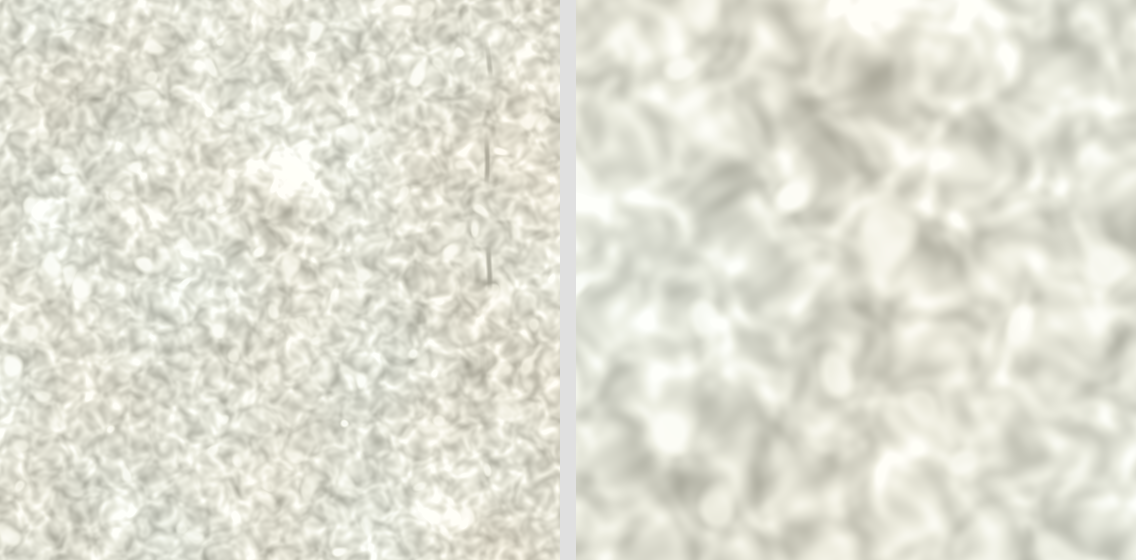
Left, the full canvas; right, a detail of the centre.
This texture is drawn by a WebGL 2 fragment shader. Its source:

```glsl
#version 300 es
precision highp float;
precision highp int;

uniform vec2 u_resolution;
out vec4 fragColor;

// Tone and colour
const float BASE_TONE = 0.872;
const float GRAIN_TONE = 0.99;
const float CRACK_TONE = 0.60;
const float BLUE_DROP = 0.051;
const float BLUE_DROP_LIGHT = 0.025;
const vec3 WARM_SHIFT = vec3(0.010, -0.006, -0.016);

// Mottling: cells per canvas and strength of each layer
const int LAYERS = 5;
const float FREQUENCY[LAYERS] = float[](4.0, 9.0, 20.0, 41.0, 74.0);
const float STRENGTH[LAYERS] = float[](0.05, 0.07, 0.10, 0.18, 0.12);
const float WARP_FREQUENCY = 24.0;
const float WARP_AMOUNT = 0.012;
const float STREAK_AMOUNT = 0.09;
const vec2 STREAK_FREQUENCY = vec2(14.0, 52.0);
const float PATCH_FREQUENCY = 6.5;
const float PATCH_AMOUNT = 0.45;

// Bright grains
const float GRAIN_CELLS = 18.0;
const float GRAIN_DENSITY = 0.30;
const vec2 GRAIN_RADIUS = vec2(0.14, 0.30);

// Broken upright crack
const float CRACK_X = 0.868;
const float CRACK_WIDTH = 0.0055;
const float CRACK_PERIOD = 0.19;
const float CRACK_PHASE = 0.71;

const float TAU = 6.2831853;

uint scramble(uint n) {
    n = (n ^ (n >> 16)) * 0x7feb352du;
    n = (n ^ (n >> 15)) * 0x846ca68bu;
    return n ^ (n >> 16);
}

float hash(vec2 cell, int seed) {
    ivec2 c = ivec2(cell);
    uint n = scramble(uint(c.x) + scramble(uint(c.y) + scramble(uint(seed))));
    return float(n >> 8) / 16777216.0;
}

float cornerSlope(vec2 cell, vec2 offset, int seed) {
    float angle = TAU * hash(cell, seed);
    return dot(vec2(cos(angle), sin(angle)), offset);
}

float gradientNoise(vec2 p, int seed) {
    vec2 i = floor(p), f = p - i;
    vec2 u = f * f * f * (f * (f * 6.0 - 15.0) + 10.0);
    vec2 e = vec2(1.0, 0.0);
    float low = mix(cornerSlope(i, f, seed), cornerSlope(i + e, f - e, seed), u.x);
    float high = mix(cornerSlope(i + e.yx, f - e.yx, seed),
                     cornerSlope(i + 1.0, f - 1.0, seed), u.x);
    return mix(low, high, u.y);
}

mat2 rotation(float angle) {
    float c = cos(angle), s = sin(angle);
    return mat2(c, s, -s, c);
}

// Layered mottling with faint diagonal streaks and pale patches
float mottle(vec2 p) {
    float sum = 0.0;
    for (int k = 0; k < LAYERS; k++) {
        vec2 q = rotation(0.6 * float(k) + 0.3) * p;
        sum += STRENGTH[k] * gradientNoise(q * FREQUENCY[k], 10 + k);
    }
    float streak = gradientNoise(rotation(0.75) * p * STREAK_FREQUENCY, 20);
    float streakMask = smoothstep(-0.2, 0.35, gradientNoise(p * 3.0, 21));
    float patchNoise = gradientNoise(p * PATCH_FREQUENCY, 22);
    return sum + STREAK_AMOUNT * streak * streakMask
               + PATCH_AMOUNT * max(patchNoise - 0.27, 0.0);
}

// Coverage of scattered soft ellipses
float grains(vec2 p) {
    vec2 q = p * GRAIN_CELLS, home = floor(q);
    float cover = 0.0;
    for (int y = -1; y <= 1; y++)
    for (int x = -1; x <= 1; x++) {
        vec2 cell = home + vec2(x, y);
        vec2 centre = cell + vec2(hash(cell, 30), hash(cell, 31));
        vec2 d = rotation(TAU * hash(cell, 32)) * (q - centre);
        d.x *= mix(0.6, 1.0, hash(cell, 33));
        float radius = mix(GRAIN_RADIUS.x, GRAIN_RADIUS.y, hash(cell, 34));
        float shape = 1.0 - smoothstep(0.55, 1.25, length(d) / radius);
        float present = step(hash(cell, 35), GRAIN_DENSITY);
        cover = max(cover, present * shape * mix(0.5, 1.0, hash(cell, 36)));
    }
    return cover;
}

float crack(vec2 p) {
    float bend = 0.022 * gradientNoise(vec2(p.y * 9.0, 0.5), 40);
    float segment = smoothstep(0.1, 0.9, cos(TAU * (p.y - CRACK_PHASE) / CRACK_PERIOD));
    float span = smoothstep(0.26, 0.5, p.y) * (1.0 - smoothstep(0.85, 0.96, p.y));
    float across = abs(p.x - CRACK_X - bend) / CRACK_WIDTH;
    return segment * span * (1.0 - smoothstep(0.2, 1.3, across));
}

void main() {
    vec2 p = gl_FragCoord.xy / u_resolution.y;
    vec2 warp = vec2(gradientNoise(p * WARP_FREQUENCY, 1),
                     gradientNoise(p * WARP_FREQUENCY, 2));
    vec2 q = p + WARP_AMOUNT * warp;

    float tone = BASE_TONE + mottle(q);
    tone = mix(tone, max(tone, GRAIN_TONE), grains(q));
    tone = mix(tone, CRACK_TONE, 0.75 * crack(p));
    tone = clamp(tone, 0.0, 1.0);

    // Creamy grey, warmer to the right, in slow blotches
    float drop = mix(BLUE_DROP, BLUE_DROP_LIGHT, smoothstep(0.92, 1.0, tone));
    float warmth = 0.7 * smoothstep(0.6, 0.95, p.x) + 1.2 * gradientNoise(p * 5.0, 50);
    vec3 colour = vec3(tone, tone, tone - drop) + WARM_SHIFT * warmth;
    fragColor = vec4(clamp(colour, 0.0, 1.0), 1.0);
}
```
